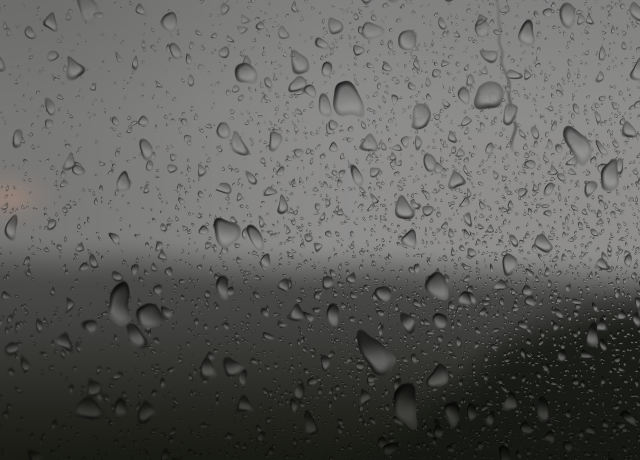
This texture is drawn by a Shadertoy shader. Its source:

```glsl
// Rain drops on a window in front of a blurred grey sky and dark hills.
// Jittered grids of several sizes scatter warped drops, each shaded like
// a small lens: dark upper part, pale lower part and a one-sided dark rim.

const int LAYERS = 5;
const vec3 SKY_DIM = vec3(0.465, 0.465, 0.46);
const vec3 SKY_BRIGHT = vec3(0.555, 0.553, 0.55);
const vec3 HILL_GREY = vec3(0.285, 0.285, 0.28);
const vec3 FIELD_GREEN = vec3(0.10, 0.105, 0.08);
const vec3 TREE_DARK = vec3(0.08, 0.09, 0.07);
const vec3 WARM_GLOW = vec3(0.11, 0.04, 0.01);

// Hash and value noise
vec3 hash3(vec3 p) {
    p = fract(p * vec3(0.1031, 0.1030, 0.0973));
    p += dot(p, p.yxz + 33.33);
    return fract((p.xxy + p.yxx) * p.zyx);
}

float noise(vec2 p, float seed) {
    vec2 i = floor(p), f = fract(p);
    f = f * f * (3.0 - 2.0 * f);
    float a = hash3(vec3(i, seed)).x;
    float b = hash3(vec3(i + vec2(1, 0), seed)).x;
    float c = hash3(vec3(i + vec2(0, 1), seed)).x;
    float d = hash3(vec3(i + vec2(1, 1), seed)).x;
    return mix(mix(a, b, f.x), mix(c, d, f.x), f.y);
}

// Defocused landscape behind the glass
vec3 landscape(vec2 uv) {
    vec3 sky = mix(SKY_DIM, SKY_BRIGHT, smoothstep(0.0, 0.6, uv.x));
    sky *= 1.0 - 0.09 * smoothstep(0.7, 1.05, uv.y);
    sky += WARM_GLOW * exp(-dot((uv - vec2(0.01, 0.57)) * vec2(22, 26),
                                (uv - vec2(0.01, 0.57)) * vec2(22, 26)));
    vec3 land = mix(FIELD_GREEN, HILL_GREY, smoothstep(-0.03, 0.42, uv.y));
    float treeTop = 0.33 * smoothstep(0.5, 0.93, uv.x) + 0.04 * noise(uv * 9.0, 5.0);
    land = mix(land, TREE_DARK, 0.85 * smoothstep(treeTop + 0.04, treeTop - 0.1, uv.y));
    float horizon = mix(0.425, 0.385, uv.x) + 0.02 * noise(uv.xx * 5.0, 2.0);
    return mix(land, sky, smoothstep(horizon - 0.06, horizon + 0.06, uv.y));
}

// Drop outline in unit space: 1 on the edge; tapers towards the top
float dropShape(vec2 q, vec3 rnd) {
    q.x *= 1.0 + mix(0.0, 0.5, rnd.x) * clamp(q.y, -0.8, 1.5);
    float angle = atan(q.y, q.x);
    float wobble = 0.13 * sin(2.0 * angle + 6.28 * rnd.y)
                 + 0.09 * sin(3.0 * angle + 6.28 * rnd.z);
    return length(q) * (1.0 + wobble);
}

// Lens shading of one drop
vec3 dropColor(vec2 q, float r, vec3 scene, vec2 uv, vec3 rnd) {
    float lift = mix(0.35, 0.85, uv.x) * smoothstep(-0.15, 0.4, uv.y);
    vec3 pale = mix(scene, SKY_BRIGHT, lift) * 1.03;
    float lit = smoothstep(0.75, -0.55, q.y + 0.25 * q.x);
    float shade = mix(0.6, 0.78, smoothstep(0.35, 0.7, uv.y));
    vec3 body = mix(scene * shade, pale, lit);
    float side = 6.28 * mix(0.3, 0.85, rnd.x);
    float facing = 0.5 + 0.5 * dot(vec2(cos(side), sin(side)), q / max(length(q), 0.01));
    float rim = smoothstep(0.55, 0.95, r) * (0.22 + 0.78 * facing * facing);
    return body * (1.0 - 0.72 * rim);
}

// One grid of scattered drops painted over the colour so far
vec3 dropLayer(vec3 color, vec3 scene, vec2 p, vec2 uv, float cell,
               float density, float soft, float seed) {
    vec2 home = floor(p / cell);
    for (int j = -1; j <= 1; j++)
    for (int i = -1; i <= 1; i++) {
        vec2 id = home + vec2(i, j);
        vec3 place = hash3(vec3(id, seed));
        vec3 form = hash3(vec3(id, seed + 17.0));
        vec3 look = hash3(vec3(id, seed + 41.0));
        if (place.z > density) continue;
        float radius = cell * mix(0.10, 0.21, form.x * form.x);
        vec2 q = (p - (id + 0.5 + 0.8 * (place.xy - 0.5)) * cell) / radius;
        float tilt = mix(-0.25, 0.65, form.y);
        q = mat2(cos(tilt), -sin(tilt), sin(tilt), cos(tilt)) * q;
        q.y /= mix(1.0, 1.65, form.z);
        float r = dropShape(q, look);
        float cover = smoothstep(soft, -soft, (r - 1.0) * radius);
        float faint = smoothstep(0.45, 0.9, uv.y) * mix(0.65, 0.35, uv.x);
        cover *= 1.0 - faint * look.z;
        color = mix(color, dropColor(q, r, scene, uv, look), cover);
    }
    return color;
}

// Thin wet trail running down the upper right
float trail(vec2 uv) {
    float x = 0.805 - 0.09 * (uv.y - 0.68) + 0.012 * (noise(uv.yy * 22.0, 8.0) - 0.5);
    float span = smoothstep(0.66, 0.7, uv.y) * mix(1.0, 0.3, smoothstep(0.7, 1.0, uv.y));
    return span * smoothstep(0.005, 0.0, abs(uv.x - x));
}

void mainImage(out vec4 fragColor, in vec2 fragCoord) {
    vec2 uv = fragCoord / iResolution.xy;
    vec2 p = fragCoord / iResolution.y;
    vec3 scene = landscape(uv);
    vec3 color = scene * (1.0 - 0.35 * trail(uv));

    // Bend the grid so that drops look merged and irregular
    vec2 warp = vec2(noise(p * 30.0, 11.0), noise(p * 30.0, 12.0)) - 0.5;
    vec2 glass = p + 0.014 * warp;

    // Focus is softer and fine spray is sparser at the lower left
    float blurred = smoothstep(0.6, 0.0, uv.x) * smoothstep(0.5, 0.1, uv.y);
    float soft = max(mix(0.0018, 0.0055, blurred), 0.7 / iResolution.y);
    float spray = mix(0.3, 0.85, smoothstep(0.1, 0.8, uv.x)) * (1.0 - 0.6 * blurred);
    spray *= mix(1.0, 0.6, smoothstep(0.5, 0.9, uv.y));

    for (int k = LAYERS - 1; k >= 0; k--) {
        float level = float(k);
        float cell = 0.145 * pow(0.57, level);
        float density = mix(0.5, spray, smoothstep(0.5, 3.0, level));
        color = dropLayer(color, scene, glass, uv, cell, density, soft, 7.0 * level + 3.0);
    }
    fragColor = vec4(color, 1.0);
}
```
